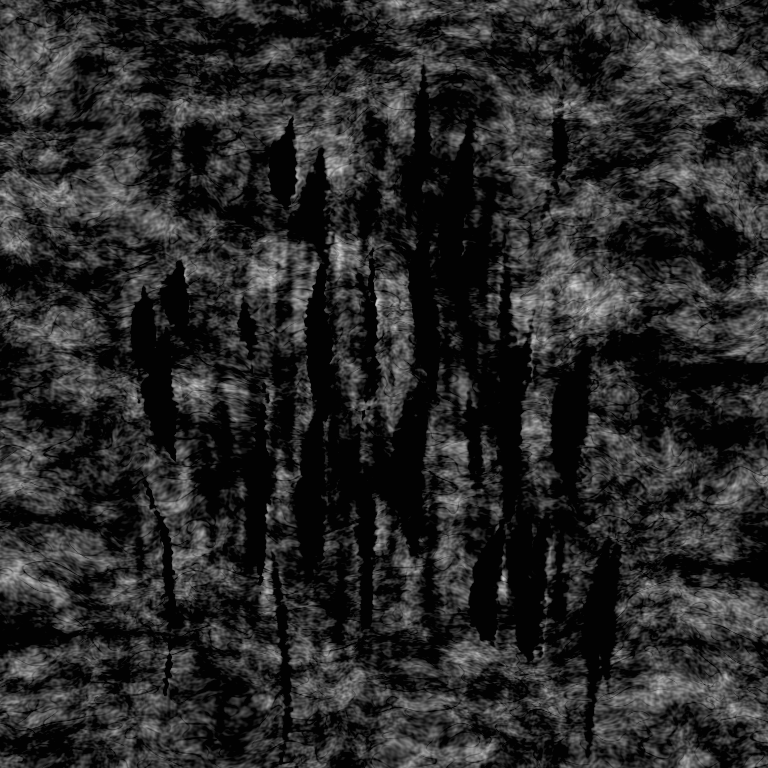
Write a WebGL 1 fragment shader that draws this texture.

```glsl
precision highp float;

// Dark weathered rock: grainy, horizontally bedded gradient noise with thin cracks,
// worn by vertical black streaks and tapered gouges that crowd the middle.
// All layers are summed as brightness around a base grey, then clipped to black.

uniform vec2 u_resolution;

const float TAU = 6.2831853;
const float BASE_GREY = 0.235;
const int OCTAVES = 6;
const int GOUGES = 30;

float hash(vec2 p) {
  vec3 q = fract(p.xyx * 0.1031);
  q += dot(q, q.yzx + 33.33);
  return fract((q.x + q.y) * q.z);
}

float cornerSlope(vec2 cell, vec2 offset) {
  float angle = TAU * hash(cell);
  return dot(vec2(cos(angle), sin(angle)), offset);
}

// Gradient noise, roughly -0.7 to 0.7
float noise(vec2 p) {
  vec2 i = floor(p);
  vec2 f = p - i;
  vec2 u = f * f * f * (f * (f * 6.0 - 15.0) + 10.0);
  vec2 e = vec2(1.0, 0.0);
  i += 100.0;
  float low = mix(cornerSlope(i, f), cornerSlope(i + e, f - e), u.x);
  float high = mix(cornerSlope(i + e.yx, f - e.yx), cornerSlope(i + e.xx, f - e.xx), u.x);
  return mix(low, high, u.y);
}

// Slowly fading octaves keep the fine grain strong
float rockGrain(vec2 p, float gain) {
  float sum = 0.0;
  float weight = 1.0;
  for (int i = 0; i < OCTAVES; i++) {
    sum += weight * noise(p);
    p = p * 2.0 + vec2(17.3, 9.7);
    weight *= gain;
  }
  return sum;
}

vec2 warp(vec2 p, float frequency, float amount) {
  vec2 q = p * frequency;
  return p + amount * vec2(noise(q + 31.7), noise(q + 73.1));
}

// Thin lines along the zero crossings of noise, broken up by a second noise
float cracks(vec2 p, vec2 frequency, float width) {
  float line = 1.0 - smoothstep(0.0, width, abs(noise(p * frequency)));
  return line * smoothstep(-0.15, 0.2, noise(p * frequency * 0.6 + 50.0));
}

// Dark bands stretched along the axis with the lower frequency
float streaks(vec2 p, vec2 frequency) {
  float band = noise(p * frequency) + 0.5 * noise(p * frequency * 2.3 + 11.0);
  return max(band, 0.0);
}

// Tapered slit: x is the dark body, y the pale rim along its right side
vec2 gouge(vec2 q, vec2 halfSize, float lean, float bow, float rough, float soft) {
  float t = q.y / halfSize.y;
  float taper = 1.0 - t * t;
  float x = q.x - lean * q.y - bow * t * t;
  float width = halfSize.x * taper;
  float body = 1.0 - smoothstep(-soft, soft, abs(x) + rough - width);
  float rim = 1.0 - smoothstep(0.0, 0.005, abs(x + rough - width - 0.004));
  return vec2(body, rim * clamp(taper * 2.0, 0.0, 1.0));
}

vec2 scatteredGouges(vec2 p, float rough) {
  vec2 marks = vec2(0.0);
  for (int i = 0; i < GOUGES; i++) {
    float id = float(i);
    vec2 a = vec2(hash(vec2(id, 3.0)), hash(vec2(id, 8.0)));
    vec2 b = vec2(hash(vec2(id, 15.0)), hash(vec2(id, 22.0)));
    vec2 c = vec2(hash(vec2(id, 37.0)), hash(vec2(id, 41.0)));
    float across = 0.5 + 0.42 * (a.x + c.x - 1.0);
    vec2 centre = vec2(across, mix(0.14, 0.84, a.y));
    vec2 halfSize = vec2(mix(0.005, 0.021, b.x * b.x), mix(0.045, 0.135, b.y));
    float lean = 0.2 * (c.y - 0.5) + 0.25 * (across - 0.5);
    float bow = 0.03 * (b.x - 0.5);
    float soft = mix(0.002, 0.008, c.x);
    vec2 mark = gouge(p - centre, halfSize, lean, bow, rough, soft);
    marks = max(marks, mark * vec2(1.0, step(0.45, c.y)));
  }
  return marks;
}

void main() {
  vec2 p = gl_FragCoord.xy / u_resolution;
  vec2 bent = warp(warp(p, 5.0, 0.035), 24.0, 0.008);
  vec2 swayed = warp(p, 6.0, 0.012);

  // Worn middle, fading out towards the edges
  vec2 fromCentre = (p - vec2(0.49, 0.48)) / vec2(0.46, 0.47);
  float worn = 1.0 - smoothstep(0.35, 1.1, length(fromCentre) + 0.3 * noise(p * 6.0));

  // Bedded rock with cracks
  float grey = BASE_GREY + 0.37 * rockGrain(bent * vec2(6.0, 9.0), 0.9);
  grey -= 0.17 * cracks(bent, vec2(16.0, 34.0), 0.05);
  grey -= 0.13 * cracks(bent + 0.37, vec2(42.0, 70.0), 0.08);
  grey -= 0.45 * streaks(bent, vec2(5.0, 21.0)) * (1.0 - worn);

  // Vertical wear
  grey -= worn * (0.02 + 0.85 * streaks(swayed, vec2(26.0, 4.0)));
  grey += worn * 0.25 * noise(swayed * vec2(95.0, 9.0));

  // Gouges with ragged edges
  float rough = 0.01 * noise(p * vec2(70.0, 14.0)) + 0.007 * noise(p * 130.0);
  vec2 marks = scatteredGouges(swayed, rough);
  grey += 0.16 * marks.y * smoothstep(-0.2, 0.3, noise(p * vec2(40.0, 22.0)));
  grey -= 0.6 * marks.x;

  gl_FragColor = vec4(vec3(clamp(grey, 0.008, 0.8)), 1.0);
}
```
